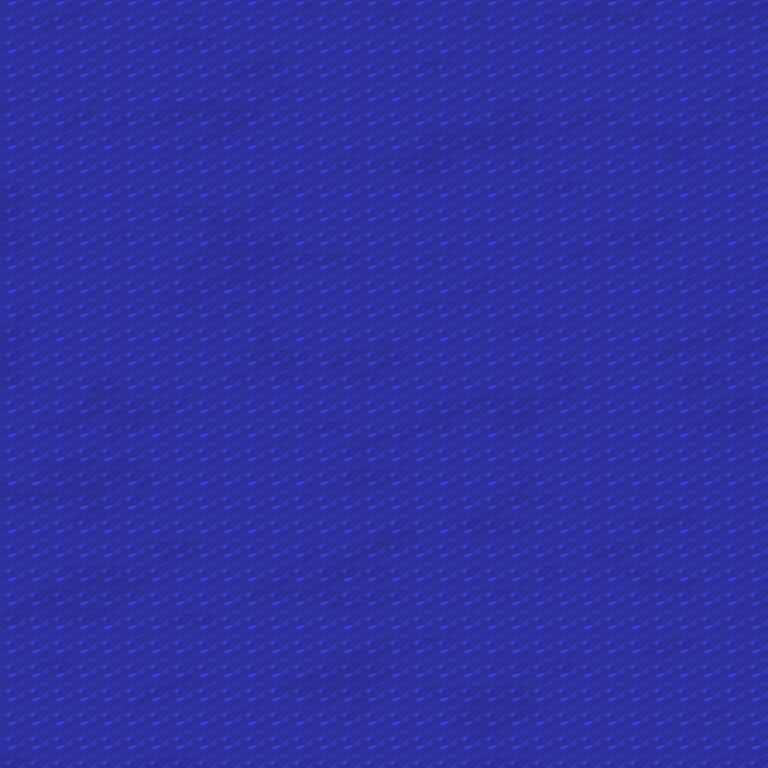
Write a WebGL 1 fragment shader that draws this texture.

```glsl
precision highp float;

uniform vec2 u_resolution;

const float REPEATS = 32.0;
const float TWILL_SLOPE = 0.5;
const vec3 SHADOW_BLUE = vec3(0.160, 0.170, 0.555);
const vec3 LIGHT_BLUE = vec3(0.206, 0.210, 0.700);
const vec3 STITCH_BLUE = vec3(0.262, 0.272, 0.875);

float hash(vec2 p) {
  p = fract(p * vec2(0.1731, 0.3197));
  p += dot(p, p.yx + 19.19);
  return fract((p.x + p.y) * p.x * 7.31);
}

vec2 gradient(vec2 cell, vec2 period) {
  float angle = 6.2832 * hash(mod(cell, period) + 0.5);
  return vec2(cos(angle), sin(angle));
}

// Gradient noise that tiles after the given period
float gradientNoise(vec2 p, vec2 period) {
  vec2 i = floor(p);
  vec2 f = fract(p);
  vec2 u = f * f * f * (f * (f * 6.0 - 15.0) + 10.0);
  vec2 e = vec2(1.0, 0.0);
  float a = dot(gradient(i, period), f);
  float b = dot(gradient(i + e.xy, period), f - e.xy);
  float c = dot(gradient(i + e.yx, period), f - e.yx);
  float d = dot(gradient(i + e.xx, period), f - e.xx);
  return mix(mix(a, b, u.x), mix(c, d, u.x), u.y);
}

float capsule(vec2 p, vec2 halfAxis, float radius) {
  float t = clamp(dot(p, halfAxis) / dot(halfAxis, halfAxis), -1.0, 1.0);
  return length(p - halfAxis * t) - radius;
}

// One soft mark in every cell of the square grid
float stitch(vec2 p, vec2 halfAxis, float radius, float blur) {
  vec2 id = floor(p + 0.5);
  float d = capsule(p - id, halfAxis, radius);
  float vary = 0.9 + 0.1 * hash(id);
  return vary * (1.0 - smoothstep(-blur, blur, d));
}

// A bright dash, a round dot and two dim flecks between them
float stitches(vec2 cloth, float blur) {
  vec2 slant = vec2(1.0, 0.35);
  float dash = stitch(cloth - vec2(0.50, 0.86), 0.09 * slant, 0.052, blur);
  float spot = stitch(cloth - vec2(0.36, 0.22), 0.02 * slant, 0.064, blur);
  float low = stitch(cloth - vec2(0.93, 0.04), 0.05 * slant, 0.045, blur);
  float high = stitch(cloth - vec2(0.93, 0.54), 0.07 * slant, 0.040, blur);
  return max(max(dash, 0.9 * spot), max(0.42 * low, 0.36 * high));
}

// Slanted ribs, checked threads and a grain shared by all cells
float weave(vec2 cloth) {
  float rib = cos(12.5664 * (cloth.y - TWILL_SLOPE * cloth.x - 0.08));
  float threads = sin(25.1327 * cloth.x) * sin(25.1327 * cloth.y);
  float grain = gradientNoise(cloth * vec2(5.0, 7.0), vec2(5.0, 7.0));
  return 0.48 + 0.15 * rib + 0.14 * threads + 0.60 * grain;
}

// Faint slanted smudges of worn dye
float wear(vec2 uv) {
  vec2 slanted = vec2(uv.x, uv.y - 0.3 * uv.x);
  float broad = gradientNoise(slanted * vec2(6.0, 14.0) + 3.7, vec2(64.0));
  float small = gradientNoise(slanted * vec2(18.0, 36.0) + 11.3, vec2(64.0));
  return smoothstep(0.05, 0.6, broad + 0.7 * small);
}

void main() {
  float side = min(u_resolution.x, u_resolution.y);
  vec2 uv = gl_FragCoord.xy / side;
  vec2 cloth = uv * REPEATS;
  float blur = max(0.7 * REPEATS / side, 0.040);

  float shade = clamp(weave(cloth), 0.0, 1.0);
  vec3 color = mix(SHADOW_BLUE, LIGHT_BLUE, shade);
  color = mix(color, STITCH_BLUE, stitches(cloth, blur));
  color *= 1.0 - 0.045 * wear(uv);

  gl_FragColor = vec4(color, 1.0);
}
```
